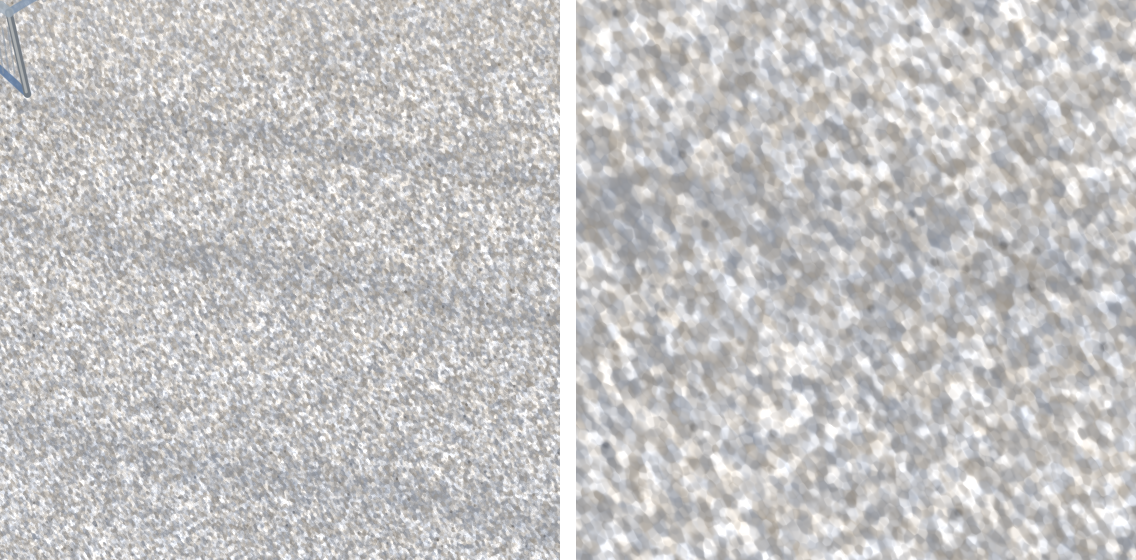
Left: the whole. Right: its middle third, enlarged.
Write a WebGL 2 fragment shader that draws this texture.

```glsl
#version 300 es
precision highp float;
// Sunlit pale gravel with soft diagonal shade bands and a metal leg in the corner.
uniform vec2 u_resolution;
out vec4 fragColor;

vec3 hash3(vec2 cell) {
  vec3 h = fract(cell.xyx * vec3(0.1031, 0.1030, 0.0973));
  h += dot(h, h.yxz + 33.33);
  return fract((h.xxy + h.yzz) * h.zyx);
}

// Cellular grains blended by distance: x = brightness (unit variance), y = tint
vec2 grains(vec2 p) {
  vec2 cell = floor(p), sum = vec2(0.0);
  float power = 0.0;
  for (int j = -1; j <= 1; j++) {
    for (int i = -1; i <= 1; i++) {
      vec2 id = cell + vec2(i, j);
      vec3 h = hash3(id + 400.0);
      vec2 offset = id + 0.1 + 0.8 * h.xy - p;
      float weight = exp(-5.0 * dot(offset, offset));
      vec2 value = vec2(h.z, hash3(id + 911.0).x) - 0.5;
      sum += weight * value * 3.46;
      power += weight * weight;
    }
  }
  return sum * inversesqrt(power);
}

// Sparse round pits and pebbles, signed by tone
float specks(vec2 p) {
  vec2 id = floor(p);
  vec3 h = hash3(id + 77.0);
  float spot = 1.0 - smoothstep(0.08, 0.28, length(p - id - 0.3 - 0.4 * h.xy));
  return spot * (step(0.93, h.z) - step(h.z, 0.07));
}

// Soft shade stripe falling to the right from the given height
float shadeBand(vec2 uv, float height, float slope, float width) {
  float wobble = 0.006 * sin(9.0 * uv.x + height * 20.0) + 0.003 * sin(23.0 * uv.x);
  float d = (uv.y - height + slope * uv.x + wobble) / width;
  return exp(-d * d) * (0.65 + 0.35 * smoothstep(0.0, 0.4, uv.x));
}

float bar(vec2 p, vec2 a, vec2 b, float radius) {
  vec2 ab = b - a;
  float d = length(p - a - ab * clamp(dot(p - a, ab) / dot(ab, ab), 0.0, 1.0));
  return 1.0 - smoothstep(radius - 0.0015, radius + 0.0015, d);
}

void main() {
  vec2 uv = gl_FragCoord.xy / u_resolution;

  // Grain space: slanted, stretched, coarser toward the upper right
  vec2 ground = uv * (1.0 - 0.06 * (uv.x + uv.y));
  vec2 along = vec2(0.57, -0.82);
  vec2 p = vec2(dot(ground, along), dot(ground, vec2(0.82, 0.57)));
  vec2 coarse = grains(p * vec2(130.0, 200.0));
  vec2 fine = grains(p * vec2(215.0, 300.0) + 37.0);
  float grain = 0.82 * coarse.x + 0.57 * fine.x;

  // Shade bands and broad unevenness
  float shade = shadeBand(uv, 0.838, 0.172, 0.024)
              + shadeBand(uv, 0.612, 0.190, 0.033)
              + shadeBand(uv, 0.240, 0.180, 0.033);
  shade = min(shade, 1.0);
  float patches = sin(7.0 * uv.x + 3.0 * sin(5.0 * uv.y)) * sin(11.0 * uv.y + 2.0 * uv.x);

  // Tone and tint
  float contrast = 0.093 * (1.0 - 0.25 * shade) * (1.0 - 0.2 * smoothstep(0.75, 1.0, uv.y));
  float tone = 0.77 + contrast * grain + 0.010 * (grain * grain - 1.0);
  tone += 0.13 * specks(p * vec2(75.0, 90.0)) - 0.065 * shade + 0.008 * patches;
  float warmth = 0.012 * coarse.y + 0.006 * fine.y + 0.012 * (uv.y - 0.5) - 0.008 * shade;
  vec3 color = tone + vec3(0.006, 0.0, -0.002) + warmth * vec3(0.8, 0.1, -1.0);

  // Metal leg with its blue shadow and thin wires
  vec2 foot = vec2(0.049, 0.832), top = vec2(0.016, 0.978);
  color = mix(color, vec3(0.36, 0.47, 0.62), 0.85 * bar(uv, vec2(-0.01, 0.886), foot, 0.006));
  for (int i = 0; i < 3; i++) {
    vec2 wire = vec2(0.010 * float(i) - 0.006, 0.0);
    color = mix(color, vec3(0.55, 0.60, 0.66), 0.6 * bar(uv, wire + vec2(0.0, 0.95), wire + vec2(0.012, 0.87), 0.0015));
  }
  color = mix(color, vec3(0.50, 0.58, 0.68), 0.8 * bar(uv, top, vec2(0.07, 1.01), 0.007));
  color = mix(color, vec3(0.45, 0.48, 0.51), bar(uv, top, foot, 0.0065));
  color = mix(color, vec3(0.70, 0.71, 0.71), 0.9 * bar(uv, top - vec2(0.002, 0.0), foot - vec2(0.002, -0.004), 0.0025));
  color = mix(color, vec3(0.62, 0.67, 0.72), 0.8 * bar(uv, vec2(0.0, 0.99), top, 0.009));

  fragColor = vec4(clamp(color, 0.0, 1.0), 1.0);
}
```
